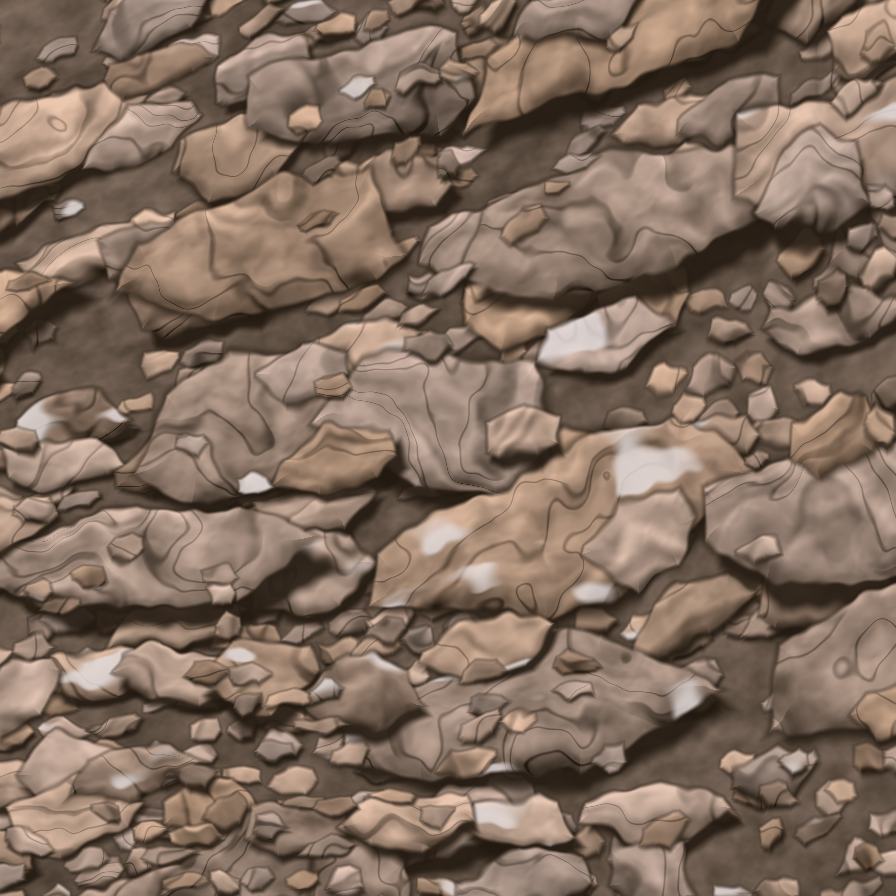
Give the GLSL for this texture, as a WebGL 1 fragment shader.

```glsl
precision highp float;
uniform vec2 u_resolution;

const vec3 SHADOW_COLOR = vec3(0.13, 0.095, 0.06);
const vec3 LIT_COLOR = vec3(0.82, 0.71, 0.64);
const vec3 WARM_TINT = vec3(1.04, 0.99, 0.92);
const vec3 COOL_TINT = vec3(0.98, 1.0, 1.04);
const vec3 GLINT_COLOR = vec3(0.90, 0.87, 0.87);
const float SOIL_TONE = 0.37;
const float ROCK_TONE_MIN = 0.56;
const float ROCK_TONE_MAX = 0.90;
const float EDGE_SOFTNESS = 0.0028;
const float SLOPE_BOTTOM = 0.03;
const float SLOPE_TOP = 0.27;
const float TURN_RANGE = 0.42;
const float SIDES = 7.0;

float hash(vec2 p) {
  vec3 v = fract(p.xyx * 0.1031);
  v += dot(v, v.yzx + 33.33);
  return fract((v.x + v.y) * v.z);
}

float noise(vec2 p) {
  vec2 i = floor(p), f = fract(p);
  f = f * f * (3.0 - 2.0 * f);
  return mix(mix(hash(i), hash(i + vec2(1.0, 0.0)), f.x),
             mix(hash(i + vec2(0.0, 1.0)), hash(i + 1.0), f.x), f.y);
}

float fbm(vec2 p) {
  float sum = 0.0, weight = 0.54;
  for (int i = 0; i < 3; i++) {
    sum += weight * noise(p);
    p = mat2(1.6, 1.2, -1.2, 1.6) * p + 7.3;
    weight *= 0.5;
  }
  return sum;
}

vec3 toneColor(float tone) {
  return mix(SHADOW_COLOR, LIT_COLOR, clamp(tone, 0.0, 1.12));
}

// Wavy bedding layers, dark creases and grain on a rock face
float surfaceTone(vec2 p) {
  float warp = fbm(p * 8.0);
  float bedding = noise(vec2(p.x * 6.0, p.y * 75.0 + warp * 14.0));
  float fold = noise(vec2(p.x * 8.0, p.y * 34.0 + warp * 12.0) + 9.0);
  float crease = smoothstep(0.84, 1.0, 1.0 - abs(2.0 * fold - 1.0));
  float grain = fbm(p * vec2(32.0, 48.0));
  return 0.28 * (bedding - 0.5) + 0.55 * (grain - 0.47) - 0.27 * crease;
}

// One layer of angular rocks; lower rows cover the ones behind them
void addRocks(inout vec3 color, vec2 p, vec2 cell, float density, float seed) {
  vec2 home = floor(p / cell);
  for (int j = 0; j < 3; j++) {
    for (int i = 0; i < 3; i++) {
      float row = home.y + 1.0 - float(j);
      float stagger = hash(vec2(row, seed));
      float column = floor(p.x / cell.x - stagger) + float(i) - 1.0;
      vec2 id = vec2(column, row) + seed * 17.0;
      vec2 jitter = vec2(hash(id + 0.3), hash(id + 0.6)) - 0.5;
      vec2 center = (vec2(column + stagger, row) + 0.5 + 0.5 * jitter) * cell;
      float cluster = 0.7 * (noise(center * 5.0 + seed) - 0.5);
      if (hash(id + 1.7) > density + cluster) continue;

      vec2 halfSize = cell * vec2(mix(0.36, 0.68, hash(id + 2.1)),
                                  mix(0.32, 0.56, hash(id + 2.9)));
      float turn = TURN_RANGE * (hash(id + 3.3) - 0.5);
      float c = cos(turn), s = sin(turn);
      vec2 offset = mat2(c, -s, s, c) * (p - center);
      vec2 local = offset / halfSize;
      if (dot(local, local) > 4.0) continue;

      // Distances to the uneven polygon and to its cast shadow
      float lift = mix(0.06, 0.46, pow(hash(id + 4.1), 1.4));
      vec2 shadowLocal = local + vec2(-0.3, 1.0) * lift;
      float d = -1.0, shadowD = -1.0;
      vec2 normal = vec2(0.0, 1.0);
      for (int k = 0; k < 7; k++) {
        vec2 key = id + vec2(float(k) * 3.1, 5.7);
        float angle = 6.2832 * (float(k) + 0.65 * hash(key)) / SIDES;
        vec2 dir = vec2(cos(angle), sin(angle));
        float reach = mix(0.68, 1.0, hash(key + 0.4));
        float perUnit = 1.0 / length(dir / halfSize);
        float side = (dot(local, dir) - reach) * perUnit;
        if (side > d) {
          d = side;
          normal = dir;
        }
        shadowD = max(shadowD, (dot(shadowLocal, dir) - reach) * perUnit);
      }
      float blur = EDGE_SOFTNESS + 0.08 * halfSize.y;
      float shade = 1.0 - smoothstep(-blur, blur, shadowD);
      shade = max(shade, 0.55 * (1.0 - smoothstep(0.0, blur, d)));
      color = mix(color, SHADOW_COLOR, 0.88 * shade);
      if (d > EDGE_SOFTNESS) continue;

      // Lit top edges, dim undersides and occasional pale glints
      float bevel = smoothstep(-0.38 * halfSize.y, 0.0, d);
      float tone = mix(ROCK_TONE_MIN, ROCK_TONE_MAX, hash(id + 6.2));
      tone += 0.09 * local.y + bevel * (normal.y > 0.0 ? 0.12 : 0.30) * normal.y;
      vec2 face = offset + 3.0 * vec2(hash(id + 7.1), hash(id + 7.7));
      tone += surfaceTone(face);
      vec3 rock = toneColor(tone) * mix(WARM_TINT, COOL_TINT, hash(id + 8.3));
      float glint = smoothstep(0.70, 0.88, noise(face * vec2(18.0, 50.0)));
      rock = mix(rock, GLINT_COLOR, 0.8 * glint * step(0.82, hash(id + 9.1)));
      color = mix(color, rock, 1.0 - smoothstep(-EDGE_SOFTNESS, EDGE_SOFTNESS, d));
    }
  }
}

void main() {
  vec2 uv = gl_FragCoord.xy / u_resolution.y;
  vec2 p = vec2(uv.x, uv.y - uv.x * mix(SLOPE_BOTTOM, SLOPE_TOP, uv.y)) + 2.0;

  // Gritty soil
  float grit = 0.30 * (fbm(p * vec2(45.0, 65.0)) - 0.47);
  float drift = 0.22 * (fbm(p * vec2(4.0, 9.0)) - 0.47);
  vec3 color = toneColor(SOIL_TONE + grit + drift);

  // Ragged outlines, then rocks from the ground up
  vec2 ragged = p + 0.016 * (vec2(noise(p * 17.0), noise(p * 19.0 + 40.0)) - 0.5);
  ragged += 0.007 * (vec2(noise(p * 55.0), noise(p * 60.0 + 20.0)) - 0.5);
  addRocks(color, ragged, vec2(0.050, 0.030), 0.48, 1.0);
  addRocks(color, ragged, vec2(0.130, 0.078), 0.64, 2.0);
  addRocks(color, ragged, vec2(0.360, 0.160), 0.74, 3.0);
  addRocks(color, ragged, vec2(0.125, 0.075), 0.20, 4.0);
  addRocks(color, ragged, vec2(0.046, 0.028), 0.10, 5.0);
  gl_FragColor = vec4(color, 1.0);
}
```
